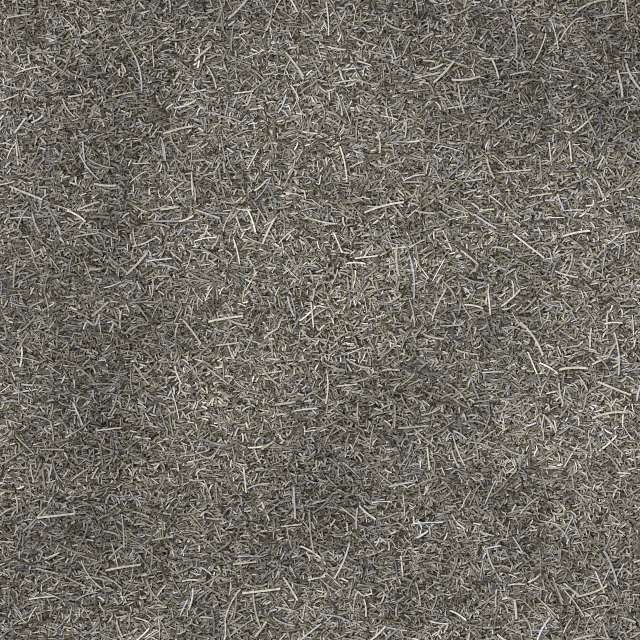
A Shadertoy shader for this texture:

```glsl
// Dry ground litter: short grey-brown fibres matted in random directions over dark soil.
// Each layer is a jittered grid with one curved, shadowed strand per cell; fine chaff
// lies below, then longer stalks, then a few pale straws. Soft noise varies the patches.

#define FINE_LAYERS 7
#define STALK_LAYERS 3
#define FINE_CELLS 88.0
#define STALK_CELLS 46.0
#define STRAW_CELLS 25.0
#define FINE_TONE 0.56
#define STALK_TONE 0.61
#define STRAW_TONE 0.76
#define SHADOW 0.35
#define PATCH_CONTRAST 0.36
#define GRAIN 0.14

const float PI = 3.14159265;
const vec3 SOIL = vec3(0.31, 0.285, 0.24);
const vec3 WARM_TINT = vec3(0.025, 0.0, -0.052);
const vec3 COOL_TINT = vec3(-0.005, 0.0, 0.015);

float hash(vec2 p) {
    return fract(sin(dot(p, vec2(127.1, 311.7))) * 43758.5453);
}

vec4 hash4(vec2 p) {
    return fract(sin(dot(p, vec2(127.1, 311.7)) + vec4(0.0, 1.7, 3.1, 4.3)) * 43758.5453);
}

float noise(vec2 p) {
    vec2 i = floor(p), f = fract(p);
    f = f * f * (3.0 - 2.0 * f);
    float low = mix(hash(i), hash(i + vec2(1, 0)), f.x);
    float high = mix(hash(i + vec2(0, 1)), hash(i + vec2(1, 1)), f.x);
    return mix(low, high, f.y);
}

// Distance to a slightly bent strand lying along x
float strandDistance(vec2 p, float halfLength, float bend) {
    p.y -= bend * (p.x * p.x - 0.3 * halfLength * halfLength);
    p.x = max(abs(p.x) - halfLength, 0.0);
    return length(p);
}

// Lay one grid of strands over the colour below it
void layStrands(inout vec3 color, vec2 uv, float cells, float seed, float density,
                float halfWidth, float tone, float spread, float pixel) {
    vec2 grid = uv * cells + 7.3 * hash4(vec2(seed, 5.0)).xy;
    vec2 cell = floor(grid);
    float edge = 0.6 * pixel * cells;

    for (int y = -1; y <= 1; y++)
    for (int x = -1; x <= 1; x++) {
        vec2 id = cell + vec2(x, y);
        vec4 place = hash4(id + seed * 17.0);
        vec4 look = hash4(id + seed * 17.0 + 231.7);
        float crowding = 0.45 + 1.1 * noise(id / cells * 9.0 + 40.0);
        if (place.w > density * crowding) continue;

        // Directions lean slightly towards the horizontal
        float angle = PI * place.z - 0.2 * sin(2.0 * PI * place.z);
        vec2 along = vec2(cos(angle), sin(angle));
        vec2 p = grid - id - place.xy;
        p = vec2(dot(p, along), dot(p, vec2(-along.y, along.x)));

        float halfLength = mix(0.3, 0.82, look.x);
        float bend = 0.5 * (look.y - 0.5);
        float width = halfWidth * cells * mix(0.7, 1.3, look.z);

        // Contact shadow, then the strand itself
        float d = strandDistance(p, halfLength, bend);
        float below = strandDistance(p + width * vec2(0.3, 0.7), halfLength, bend);
        color *= 1.0 - SHADOW * (1.0 - smoothstep(0.0, 3.0 * width, below));

        float shade = tone + spread * (look.w + fract(look.x * 57.0) - 1.0);
        float coolness = step(0.82, fract(look.y * 91.0));
        vec3 fibre = shade + mix(WARM_TINT, COOL_TINT, coolness);
        color = mix(color, fibre, 1.0 - smoothstep(width - edge, width + edge, d));
    }
}

void mainImage(out vec4 fragColor, in vec2 fragCoord) {
    vec2 uv = fragCoord / iResolution.y;
    float pixel = 1.0 / iResolution.y;

    // Crumbly soil showing through the gaps
    float grain = noise(uv * 290.0) - 0.5;
    vec3 color = SOIL + 2.0 * GRAIN * grain;

    // Chaff, stalks and straws, from the bottom up
    for (int i = 0; i < FINE_LAYERS; i++) {
        float k = float(i);
        layStrands(color, uv, FINE_CELLS + 5.0 * k, k + 1.0, 1.0,
                   0.00112, FINE_TONE, 0.37, pixel);
    }
    for (int i = 0; i < STALK_LAYERS; i++) {
        float k = float(i);
        layStrands(color, uv, STALK_CELLS - 4.0 * k, k + 21.0, 0.32,
                   0.00115, STALK_TONE, 0.32, pixel);
    }
    layStrands(color, uv, STRAW_CELLS, 31.0, 0.13, 0.0015, STRAW_TONE, 0.12, pixel);

    // Broad light and dark patches, with fine surface grain
    float patches = 0.6 * noise(uv * 6.0 + 3.0) + 0.4 * noise(uv * 17.0 + 11.0) - 0.5;
    color *= 1.0 + PATCH_CONTRAST * patches;
    color += GRAIN * (noise(uv * 370.0 + 19.0) - 0.5);

    fragColor = vec4(clamp(color, 0.0, 1.0), 1.0);
}
```
